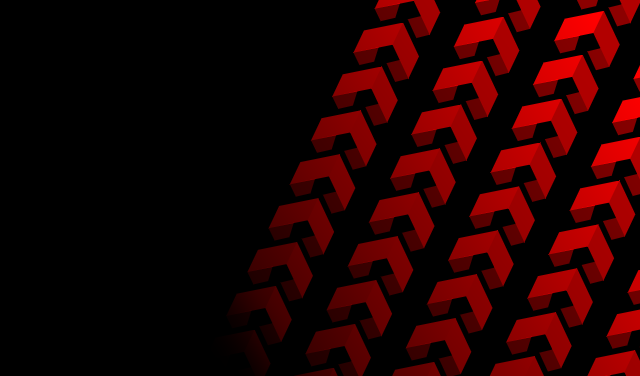
Give the GLSL for this background, as a WebGL 1 fragment shader.

```glsl
precision highp float;

uniform vec2 u_resolution;

float cross2(vec2 a, vec2 b) {
  return a.x * b.y - a.y * b.x;
}

// Signed distance to the line a-b, negative on its left
float edge(vec2 p, vec2 a, vec2 b) {
  return -cross2(normalize(b - a), p - a);
}

// Smooth coverage of a convex, counterclockwise quad
float quad(vec2 p, vec2 a, vec2 b, vec2 c, vec2 d) {
  float dist = max(max(edge(p, a, b), edge(p, b, c)),
                   max(edge(p, c, d), edge(p, d, a)));
  return clamp(0.5 - dist * u_resolution.y, 0.0, 1.0);
}

// Folded chevron with its upper corner at the origin
float chevron(vec2 p, float light) {
  vec2 apex = vec2(0.0);
  vec2 left = vec2(-0.132, -0.080);
  vec2 inner = vec2(-0.028, -0.059);
  vec2 foot = vec2(0.0143, -0.149);

  float topArm = quad(p, apex, vec2(-0.104, -0.021), left, inner);
  float rightArm = quad(p, apex, inner, foot, vec2(0.0423, -0.090));
  float leftSide = quad(p, left, vec2(-0.116, -0.113),
                        vec2(-0.077, -0.104), vec2(-0.065, -0.0655));
  float footSide = quad(p, vec2(-0.009, -0.0995), vec2(-0.044, -0.108),
                        vec2(-0.021, -0.158), foot);

  return topArm + rightArm * mix(1.3, 0.7, light)
       + 0.55 * (leftSide + footSide);
}

void main() {
  vec2 p = gl_FragCoord.xy / u_resolution.y;

  // Light grows toward the upper right and dies out at the lower left
  float light = clamp(dot(p, vec2(0.5625, 0.3735)) - 0.2475, 0.0, 1.0);
  light *= smoothstep(0.08, 0.24, light);

  // Slanted lattice of chevrons
  vec2 columnStep = vec2(0.267, 0.0156);
  vec2 rowStep = vec2(-0.0564, -0.1167);
  vec2 q = p - vec2(1.072, 0.940);
  vec2 cell = vec2(cross2(q, rowStep), cross2(columnStep, q))
            / cross2(columnStep, rowStep);
  float column = floor(cell.x + 0.5);

  // A chevron reaches into the row below its own
  float shade = 0.0;
  for (int i = 0; i < 2; i++) {
    float row = floor(cell.y) - float(i);
    shade += chevron(q - column * columnStep - row * rowStep, light);
  }
  shade *= step(0.0, column);

  gl_FragColor = vec4(min(shade * light, 1.0), 0.0, 0.0, 1.0);
}
```
